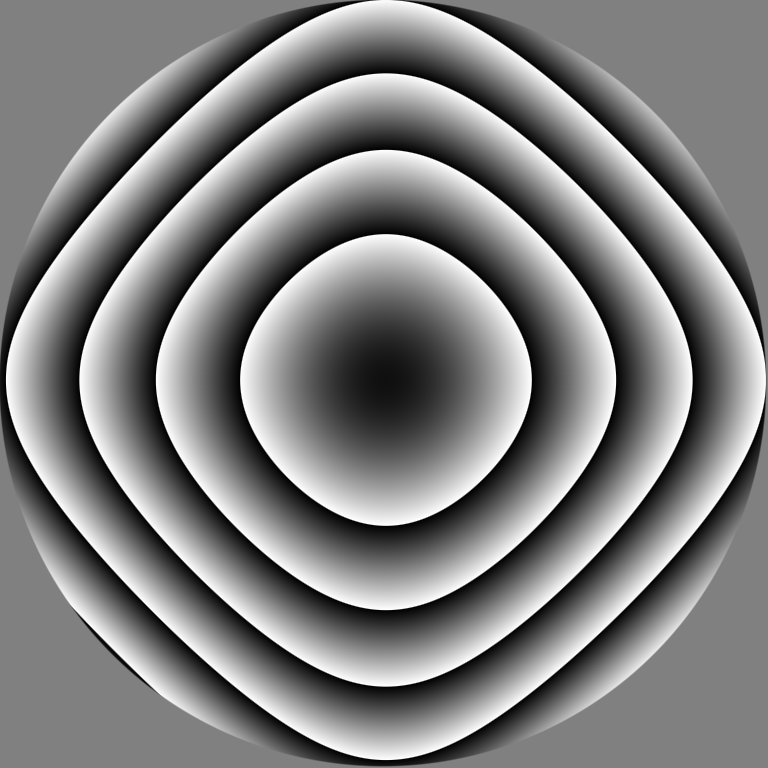
This texture map is drawn by a WebGL 2 fragment shader. Its source:

```glsl
#version 300 es
precision highp float;
// A wrapped phase map inside a round aperture on flat grey.
// The phase is a sum of two hyperbolic profiles, one per axis, so its level
// lines pass from circles to rounded diamonds; its fraction gives the shade.

uniform vec2 u_resolution;
out vec4 fragColor;

const vec2  APERTURE_CENTER = vec2(0.4985, 0.5013);
const float APERTURE_RADIUS = 0.499;
const vec2  PHASE_CENTER    = vec2(0.5026, 0.5052);
const float PHASE_OFFSET    = 0.06;   // shade at the centre
const float PROFILE_HEIGHT  = 1.948;  // cycles
const float PROFILE_WIDTH   = 0.1735; // where the bowl turns into a slope
const float CORNER_SAG      = 8.0;    // lowers the phase toward the upper right
const float BACKGROUND      = 0.5;

// Total phase in cycles at offset p from the phase centre.
float phaseAt(vec2 p) {
    vec2 t = p / PROFILE_WIDTH;
    vec2 profile = PROFILE_HEIGHT * (sqrt(1.0 + t * t) - 1.0);
    float lean = max(0.5 + p.x + p.y, 0.0);
    float sag = CORNER_SAG * p.x * p.x * p.y * p.y * lean;
    return PHASE_OFFSET + profile.x + profile.y - sag;
}

// Integral of fract(x), used to filter the sawtooth.
float sawtoothIntegral(float x) {
    float f = fract(x);
    return 0.5 * (floor(x) + f * f);
}

// Mean of fract(x) over a window of the given width.
float smoothWrap(float x, float width) {
    float w = max(width, 0.002);
    return (sawtoothIntegral(x + 0.5 * w) - sawtoothIntegral(x - 0.5 * w)) / w;
}

void main() {
    float canvas = min(u_resolution.x, u_resolution.y);
    vec2 uv = (gl_FragCoord.xy - 0.5 * u_resolution) / canvas + 0.5;
    float pixel = 1.0 / canvas;

    // Wrapped phase
    float phase = phaseAt(uv - PHASE_CENTER);
    float shade = smoothWrap(phase, fwidth(phase));

    // Round aperture
    float edge = length(uv - APERTURE_CENTER) - APERTURE_RADIUS;
    float inside = 1.0 - smoothstep(-pixel, pixel, edge);

    fragColor = vec4(vec3(mix(BACKGROUND, shade, inside)), 1.0);
}
```
